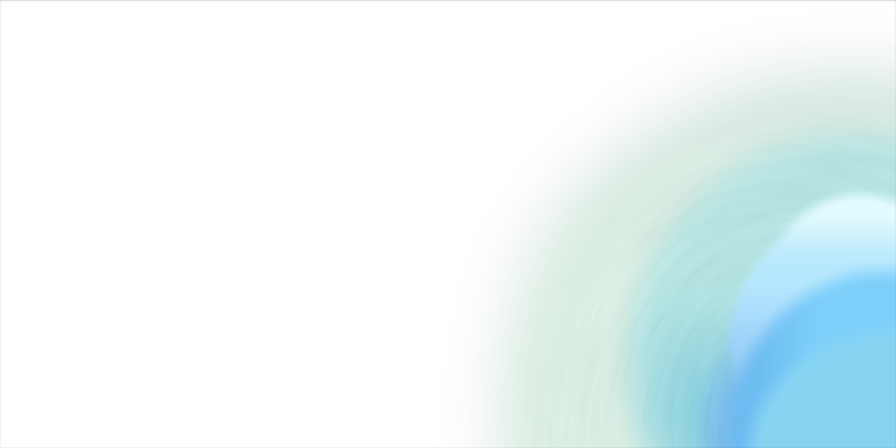
Reproduce this background procedurally as a WebGL 1 fragment shader.

```glsl
precision highp float;

uniform vec2 u_resolution;

#define HALO_CENTER vec2(1.88, 0.10)
#define HALO_RADII vec2(0.76, 0.74)
#define TEAL_CENTER vec2(1.90, 0.18)
#define TEAL_RADII vec2(0.52, 0.54)
#define BLUE_CENTER vec2(1.97, 0.02)
#define BLUE_RADII vec2(0.35, 0.38)
#define CORE_CENTER vec2(2.00, -0.02)
#define CORE_RADII vec2(0.36, 0.31)
#define STREAK_STRENGTH 0.022
#define BORDER_WIDTH 0.0026

float hash(vec2 p) {
  return fract(sin(dot(p, vec2(127.1, 311.7))) * 4375.85);
}

float noise(vec2 p) {
  vec2 cell = floor(p);
  vec2 f = fract(p);
  f = f * f * (3.0 - 2.0 * f);
  float low = mix(hash(cell), hash(cell + vec2(1.0, 0.0)), f.x);
  float high = mix(hash(cell + vec2(0.0, 1.0)), hash(cell + 1.0), f.x);
  return mix(low, high, f.y);
}

// Normalized radius: 1.0 on the rim of the ellipse
float ellipse(vec2 p, vec2 center, vec2 radii) {
  return length((p - center) / radii);
}

// 1.0 below the inner limit, fading to 0.0 at the outer limit
float fade(float inner, float outer, float d) {
  return 1.0 - smoothstep(inner, outer, d);
}

float smoothUnion(float a, float b, float k) {
  float h = clamp(0.5 + 0.5 * (b - a) / k, 0.0, 1.0);
  return mix(b, a, h) - k * h * (1.0 - h);
}

// Fine brushed arcs that follow the rings, in layers of rising frequency
float brushStreaks(vec2 p) {
  vec2 d = p - TEAL_CENTER;
  float angle = atan(d.y, -d.x);
  float radius = length(d) + 0.05 * angle;
  float sum = 0.0;
  for (int i = 0; i < 3; i++) {
    float layer = float(i);
    sum += noise(vec2(angle * (3.0 + layer), radius * (40.0 + 50.0 * layer) + 17.0 * layer)) - 0.5;
    radius += 0.06 * angle;
  }
  return sum / 1.5;
}

void main() {
  vec2 uv = gl_FragCoord.xy / u_resolution;
  vec2 p = uv * vec2(2.0, 1.0);
  float wobble = 0.025 * (noise(p * 4.0) - 0.5);

  // Pale outer halo
  float halo = ellipse(p, HALO_CENTER, HALO_RADII) + wobble;
  vec3 color = mix(vec3(1.0), vec3(0.975, 0.98, 0.98), fade(1.04, 1.22, halo));
  vec3 sage = mix(vec3(0.86, 0.93, 0.89), vec3(0.85, 0.915, 0.885), smoothstep(0.4, 0.8, p.y));
  color = mix(color, sage, fade(0.87, 1.12, halo));

  // Teal ring, deeper towards the bottom and the middle
  float teal = ellipse(p, TEAL_CENTER, TEAL_RADII) + wobble;
  color = mix(color, vec3(0.71, 0.89, 0.885), fade(0.84, 1.08, teal));
  float lower = fade(0.0, 0.42, p.y);
  color = mix(color, vec3(0.51, 0.80, 0.87), lower * fade(0.62, 1.02, teal));
  float rim = ellipse(p, BLUE_CENTER, BLUE_RADII);
  color = mix(color, vec3(0.48, 0.73, 0.93), 0.9 * fade(0.98, 1.25, rim) * fade(0.08, 0.38, p.y));

  float streakArea = fade(0.75, 1.0, halo);
  color += STREAK_STRENGTH * brushStreaks(p) * streakArea;

  // Bright cap made of two joined lobes
  float upperLobe = length(p - vec2(1.92, 0.36)) - 0.21;
  float sideLobe = length(p - vec2(1.90, 0.24)) - 0.275;
  float cap = smoothUnion(upperLobe, sideLobe, 0.02);
  vec3 capColor = mix(vec3(0.60, 0.81, 0.98), vec3(0.72, 0.91, 0.995), smoothstep(0.18, 0.40, p.y));
  capColor = mix(capColor, vec3(0.89, 0.985, 1.0), smoothstep(0.40, 0.54, p.y));
  color = mix(color, capColor, fade(-0.025, 0.015, cap) * smoothstep(0.04, 0.25, p.y));

  // Blue disc with a lighter core
  vec3 blue = mix(vec3(0.42, 0.73, 0.94), vec3(0.49, 0.81, 0.98), smoothstep(1.64, 1.85, p.x));
  color = mix(color, blue, fade(0.90, 1.06, rim + wobble));
  float core = ellipse(p, CORE_CENTER, CORE_RADII);
  color = mix(color, vec3(0.53, 0.83, 0.95), fade(0.82, 1.0, core + wobble));

  // Hairline frame, strongest along the top
  float side = min(min(p.x, 2.0 - p.x), p.y);
  color *= 1.0 - 0.12 * fade(0.5 * BORDER_WIDTH, 1.5 * BORDER_WIDTH, 1.0 - p.y);
  color *= 1.0 - 0.05 * fade(0.5 * BORDER_WIDTH, 1.5 * BORDER_WIDTH, side);

  gl_FragColor = vec4(clamp(color, 0.0, 1.0), 1.0);
}
```
